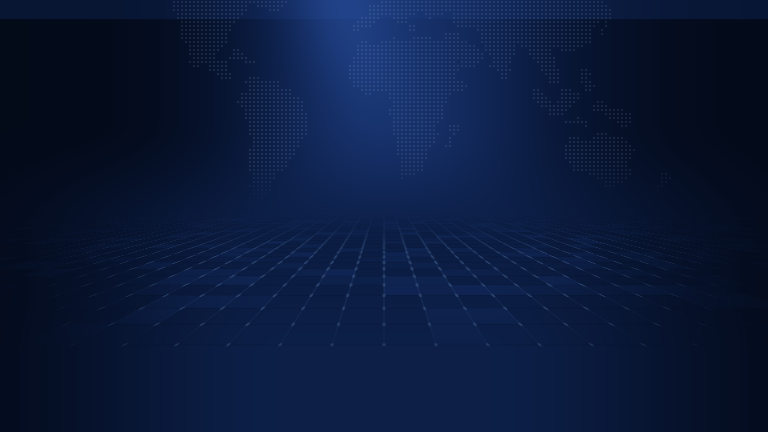
Reproduce this background procedurally as a WebGL 1 fragment shader.

```glsl
precision highp float;
// A dark blue stage: a soft beam falls on a wall that carries a dotted world map,
// above a tiled floor in perspective. Land is a union of tapered strokes sampled
// at dot centres; the floor is a grid in projected row and column coordinates.
uniform vec2 u_resolution;

// Navy ramp: red and green rise faster than blue as it brightens.
vec3 navy(float b) {
  return vec3(b * (0.1 + 0.27 * b), b * (0.38 + 0.2 * b), b);
}

float hash(vec2 p) {
  return fract(sin(dot(p, vec2(41.3, 289.1))) * 4375.5);
}

// Signed distance to a stroke whose radius runs from r.x at a to r.y at b.
float stroke(vec2 p, vec2 a, vec2 b, vec2 r) {
  vec2 ab = b - a;
  float t = clamp(dot(p - a, ab) / dot(ab, ab), 0.0, 1.0);
  return length(p - a - ab * t) - mix(r.x, r.y, t);
}

float americas(vec2 p) {
  float d = stroke(p, vec2(4.4, 9.2), vec2(4.2, 7.9), vec2(0.95, 0.3));
  d = min(d, stroke(p, vec2(4.2, 7.9), vec2(4.85, 7.35), vec2(0.25, 0.08)));
  d = min(d, stroke(p, vec2(5.2, 9.1), vec2(5.8, 8.95), vec2(0.2, 0.15)));
  d = min(d, stroke(p, vec2(4.9, 7.85), vec2(5.25, 7.7), vec2(0.08)));
  d = min(d, stroke(p, vec2(5.5, 6.9), vec2(5.95, 6.5), vec2(0.5)));
  return min(d, stroke(p, vec2(5.75, 6.3), vec2(5.3, 4.8), vec2(0.6, 0.1)));
}

float africaAndEurope(vec2 p) {
  float d = stroke(p, vec2(7.8, 7.6), vec2(8.9, 7.6), vec2(0.55, 0.65));
  d = min(d, stroke(p, vec2(8.75, 7.2), vec2(8.55, 5.55), vec2(0.7, 0.25)));
  d = min(d, stroke(p, vec2(9.2, 7.3), vec2(9.6, 7.2), vec2(0.3, 0.12)));
  d = min(d, stroke(p, vec2(9.45, 6.3), vec2(9.35, 5.95), vec2(0.1, 0.08)));
  d = min(d, stroke(p, vec2(7.5, 8.5), vec2(7.7, 8.55), vec2(0.15)));
  d = min(d, stroke(p, vec2(7.9, 8.8), vec2(9.6, 9.1), vec2(0.2, 0.4)));
  return min(d, stroke(p, vec2(8.3, 8.7), vec2(8.55, 8.4), vec2(0.07)));
}

float asiaAndOceania(vec2 p) {
  float d = stroke(p, vec2(9.9, 9.0), vec2(12.1, 8.8), vec2(0.65, 0.5));
  d = min(d, stroke(p, vec2(9.4, 8.1), vec2(9.85, 7.8), vec2(0.22, 0.25)));
  d = min(d, stroke(p, vec2(11.2, 8.4), vec2(12.0, 8.3), vec2(0.5, 0.35)));
  d = min(d, stroke(p, vec2(10.4, 8.1), vec2(10.5, 7.3), vec2(0.4, 0.06)));
  d = min(d, stroke(p, vec2(11.3, 8.0), vec2(11.55, 7.3), vec2(0.3, 0.08)));
  d = min(d, stroke(p, vec2(11.2, 7.0), vec2(11.7, 6.6), vec2(0.1)));
  d = min(d, stroke(p, vec2(11.85, 6.98), vec2(11.75, 6.85), vec2(0.2)));
  d = min(d, stroke(p, vec2(11.7, 6.5), vec2(12.2, 6.45), vec2(0.05)));
  d = min(d, stroke(p, vec2(12.5, 6.75), vec2(13.1, 6.5), vec2(0.11, 0.14)));
  d = min(d, stroke(p, vec2(12.1, 7.6), vec2(12.25, 7.2), vec2(0.07, 0.1)));
  d = min(d, stroke(p, vec2(12.5, 8.2), vec2(12.7, 8.7), vec2(0.07)));
  d = min(d, stroke(p, vec2(12.15, 5.75), vec2(12.75, 5.75), vec2(0.4, 0.45)));
  d = min(d, stroke(p, vec2(12.75, 5.5), vec2(12.85, 5.35), vec2(0.32, 0.25)));
  return min(d, stroke(p, vec2(13.7, 5.1), vec2(13.9, 5.4), vec2(0.06)));
}

// Brightness of the wall and floor lighting.
float lighting(vec2 p, float px) {
  float dx = p.x - 8.0;
  float spread = dx / mix(3.1, 3.8, smoothstep(-1.0, 1.0, dx));
  float wall = 0.095 + 0.32 * exp(-spread * spread);
  float beam = (p.x - 7.0 - 0.25 * (9.0 - p.y)) / 1.1;
  wall += 0.12 * exp(-beam * beam) * smoothstep(5.5, 9.0, p.y);
  float ground = 0.11 + 0.17 * (1.0 - smoothstep(2.0, 9.0, abs(dx)));
  float b = mix(ground, wall, smoothstep(3.8, 6.5, p.y));
  // Pale strip along the top, strongest at the sides.
  float strip = smoothstep(-0.5, 0.5, (p.y - 8.6) / px);
  return b + strip * (0.11 - 0.09 * exp(-dx * dx / 16.0));
}

void main() {
  // The canvas is 9 units tall and 16 wide, centred at x = 8.
  float px = 9.0 / u_resolution.y;
  vec2 p = (gl_FragCoord.xy - vec2(0.5 * u_resolution.x, 0.0)) * px + vec2(8.0, 0.0);
  float light = lighting(p, px);
  float sideFade = 1.0 - smoothstep(3.0, 8.2, abs(p.x - 8.0));

  // Perspective floor: tiles, lines and bright crossings.
  float h = max(5.25 - p.y, 0.05);
  vec2 grid = vec2((p.x - 8.0) / (0.315 * h), 24.05 / h);
  vec2 toLine = abs(fract(grid + 0.5) - 0.5) * vec2(0.315 * h, h * h / 24.05);
  vec2 line = clamp((0.012 - toLine) / px + 0.5, 0.0, 1.0);
  float reach = smoothstep(0.5, 1.4, h) * (1.0 - smoothstep(3.42, 3.5, h));
  float near = 1.0 - smoothstep(2.4, 3.5, h);
  float tile = smoothstep(0.55, 1.0, hash(floor(grid))) - 0.25;
  light += reach * (0.2 + 0.8 * near) * 0.055 * tile * (0.3 + 0.7 * sideFade);
  light -= 0.025 * line.y * reach * sideFade;
  vec3 color = navy(light);
  float cross = clamp((0.035 - length(toLine)) / px + 0.5, 0.0, 1.0);
  float glow = 0.13 * line.x * (0.3 + 0.7 * near) + 0.25 * cross * smoothstep(0.9, 1.8, h);
  color = mix(color, vec3(0.38, 0.53, 0.72), glow * reach * sideFade);

  // Map dots, kept where the centre of their cell lies on land.
  vec2 dotCenter = (floor(p * 12.0) + 0.5) / 12.0;
  float land = min(americas(dotCenter), min(africaAndEurope(dotCenter), asiaAndOceania(dotCenter)));
  land += 0.04 * sin(dotCenter.x * 9.0 + 2.0 * sin(dotCenter.y * 7.0));
  land += 0.03 * sin(dotCenter.y * 17.0 - dotCenter.x * 11.0);
  float dotMask = clamp((0.017 - length(p - dotCenter)) / px + 0.5, 0.0, 1.0);
  float mapFade = (0.5 + 0.5 * sideFade) * smoothstep(4.6, 5.8, p.y);
  color = mix(color, vec3(0.48, 0.6, 0.76), 0.27 * dotMask * mapFade * step(land, 0.0));

  gl_FragColor = vec4(color, 1.0);
}
```
